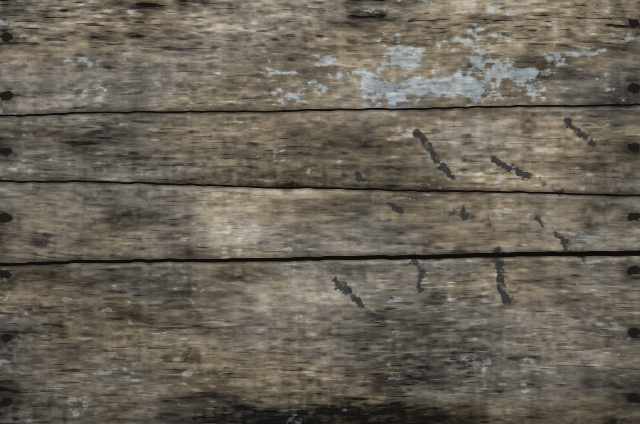
Give the GLSL for this texture, as a Shadertoy shader.

```glsl
// Four weathered planks with dark seams, chipped pale paint, scuffs and nails.
// Stretched value noise makes the grain; broad noise makes stains and grey wear.
// Loops scatter the knots, the charcoal strokes and the nails along both ends.

float hash(vec2 p) {
    return fract(sin(dot(p, vec2(127.1, 311.7))) * 43758.5453);
}

float noise(vec2 p) {
    vec2 i = floor(p), f = fract(p);
    f = f * f * (3.0 - 2.0 * f);
    return mix(mix(hash(i), hash(i + vec2(1, 0)), f.x),
               mix(hash(i + vec2(0, 1)), hash(i + vec2(1, 1)), f.x), f.y);
}

float fbm(vec2 p) {
    float sum = 0.0, amp = 0.5;
    for (int i = 0; i < 5; i++) {
        sum += amp * noise(p);
        p = p * 2.03 + 17.3;
        amp *= 0.5;
    }
    return sum / 0.97;
}

float segment(vec2 p, vec2 a, vec2 b) {
    vec2 ab = b - a;
    return length(p - a - ab * clamp(dot(p - a, ab) / dot(ab, ab), 0.0, 1.0));
}

// Heights of the three seams, from bottom to top
vec3 seamHeights(float x) {
    return vec3(0.378, 0.575, 0.729) + vec3(0.017, -0.024, 0.016) * x
         + 0.005 * (noise(vec2(x * 5.0, 3.0)) - 0.5);
}

void mainImage(out vec4 fragColor, in vec2 fragCoord) {
    vec2 p = fragCoord / iResolution.y;
    float width = iResolution.x / iResolution.y;
    vec3 seams = seamHeights(p.x);
    float plank = dot(step(seams, vec3(p.y)), vec3(1));
    float top = step(2.5, plank);

    // Grain, bent gently and shifted on every plank
    vec2 g = p + vec2(plank * 3.7, plank * 1.3);
    g.y += 0.03 * (noise(g * vec2(2.5, 5.0)) - 0.5);
    float broad = fbm(g * vec2(3.0, 6.0)) - 0.5;
    float streak = fbm(g * vec2(4.0, 42.0)) - 0.5;
    float fine = fbm(g * vec2(34.0, 130.0)) - 0.5;
    float speckle = fbm(p * 85.0) - 0.5;
    float saw = noise(p * vec2(110.0, 5.0)) - 0.5;
    float rough = smoothstep(0.84, 0.95, p.y + 0.12 * broad);

    float tone = 0.405 + 0.035 * step(0.5, plank) + 0.035 * top + 0.06 * rough;
    tone += 0.32 * broad + (0.22 + 0.30 * rough) * streak;
    tone += (0.28 + 0.25 * rough) * fine + 0.23 * speckle + 0.03 * saw;

    // Thin splits and raised pale splinters
    float split = noise(g * vec2(28.0, 210.0) + 9.0);
    float splinter = noise(g * vec2(30.0, 190.0) + 41.0);
    float wornArea = smoothstep(0.40, 0.62, fbm(g * vec2(5.0, 11.0) + 5.0));
    tone -= (0.05 + 0.08 * wornArea + 0.14 * rough) * smoothstep(0.72, 0.92, split);
    tone += (0.04 + 0.08 * wornArea) * smoothstep(0.76, 0.94, splinter);

    // Grime blotches, mostly toward the ends and along the foot
    float ends = smoothstep(0.35, 0.0, min(p.x, width - p.x));
    float grime = fbm(p * vec2(7.0, 12.0) + 30.0) + 0.35 * speckle;
    tone -= 0.12 * smoothstep(0.52, 0.74, grime + 0.06 * ends);
    float foot = smoothstep(0.09, 0.0, p.y + 0.14 * (noise(p * vec2(6.0, 9.0)) - 0.5));
    tone -= 0.22 * foot * smoothstep(0.3, 0.55, p.x) * smoothstep(1.3, 0.9, p.x);

    // Knots with faint rings
    for (int i = 0; i < 5; i++) {
        float k = float(i);
        vec2 c = vec2(fract(0.30 + k * 0.382) * width, 0.16 + 0.135 * k);
        float r = length((p - c) * vec2(0.8, 1.0)) + 0.012 * speckle;
        tone -= (0.13 + 0.02 * sin(r * 900.0)) * smoothstep(0.028, 0.010, r);
    }

    // Wood colour: warm brown, cooler where the surface is worn
    float grey = smoothstep(0.36, 0.68, fbm(p * vec2(3.5, 9.0) + 60.0) + 0.3 * speckle);
    grey = clamp(grey + 0.25 * top - 0.5 * rough, 0.0, 1.0);
    grey = max(grey, smoothstep(0.50, 0.68, tone) * 0.7);
    vec3 tint = mix(vec3(1.10, 1.0, 0.84), vec3(1.05, 1.0, 0.92), grey);
    vec3 color = max(tone, 0.09) * tint;

    // Chipped blue-grey paint on the top board, with stray flakes elsewhere
    vec2 patchOffset = (p - vec2(1.04, 0.81)) / vec2(0.34, 0.085);
    float cover = 0.30 * (1.0 - length(patchOffset));
    float chips = fbm(p * vec2(16.0, 34.0) + 80.0) + 0.55 * speckle + 0.3 * fine;
    float paint = top * smoothstep(0.53, 0.72, chips + max(cover, -0.16));
    paint = max(paint, 0.5 * smoothstep(0.76, 0.86, chips));
    vec3 paintColor = vec3(0.62, 0.67, 0.70) + 0.35 * fine + 0.25 * speckle;
    color = mix(color, paintColor, 0.75 * paint);

    // Broken charcoal strokes on the right half
    for (int i = 0; i < 9; i++) {
        float k = float(i);
        vec2 c = vec2(0.84 + 0.56 * fract(k * 0.618), 0.29 + 0.05 * k);
        float angle = -0.3 - 1.2 * hash(vec2(k, 4.0));
        vec2 arm = (0.045 + 0.04 * hash(vec2(k, 8.0))) * vec2(cos(angle), sin(angle));
        vec2 bent = p + 0.02 * (vec2(noise(p * 22.0), noise(p * 22.0 + 50.0)) - 0.5);
        float d = segment(bent, c - arm, c + arm) + 0.03 * speckle;
        float wear = smoothstep(0.30, 0.56, fbm(p * 34.0 + k));
        color = mix(color, vec3(0.16, 0.17, 0.18), 0.8 * wear * smoothstep(0.011, 0.003, d));
    }

    // Nail heads and their rust shadows near both ends
    float side = step(0.5 * width, p.x);
    for (int i = 0; i < 7; i++) {
        float k = float(i);
        vec2 c = vec2(0.014, 0.07 + 0.143 * k + 0.04 * (hash(vec2(k, side)) - 0.5));
        vec2 q = vec2(min(p.x, width - p.x), p.y) - c;
        float r = length(q * vec2(0.75, 1.0)) + 0.012 * speckle;
        color *= 1.0 - 0.3 * smoothstep(0.04, 0.008, r);
        color = mix(color, vec3(0.11, 0.10, 0.09), 0.9 * smoothstep(0.013, 0.009, r));
    }

    // Seams: black gap, soft shadow and a worn light lip below
    for (int i = 0; i < 3; i++) {
        float d = p.y - seams[i] + 0.003 * (noise(p * vec2(40.0, 3.0)) - 0.5);
        float gap = 0.0018 + (i == 0 ? 0.001 + 0.002 * p.x : 0.0);
        color *= 1.0 - 0.28 * smoothstep(0.018, 0.0, abs(d));
        color += 0.08 * smoothstep(0.006, 0.0, abs(d + gap + 0.007));
        color = mix(color, vec3(0.06, 0.05, 0.04), smoothstep(gap + 0.0015, gap - 0.001, abs(d)));
    }

    // Darkened border
    vec2 v = p / vec2(width, 1.0) - 0.5;
    color *= 1.05 - 0.35 * dot(v, v);
    fragColor = vec4(clamp(color, 0.0, 1.0), 1.0);
}
```
